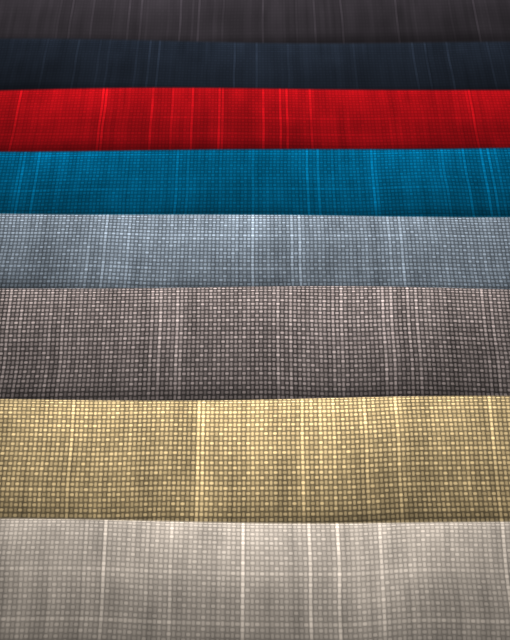
This texture is drawn by a Shadertoy shader. Its source:

```glsl
const int BANDS = 8;

// Folded cloths, nearest first
const vec3 CLOTH[BANDS] = vec3[](
    vec3(0.66, 0.62, 0.575), vec3(0.65, 0.57, 0.42),
    vec3(0.42, 0.385, 0.375), vec3(0.46, 0.50, 0.54),
    vec3(0.01, 0.32, 0.45), vec3(0.63, 0.06, 0.085),
    vec3(0.125, 0.15, 0.19), vec3(0.245, 0.225, 0.245));
const float CREST[BANDS] = float[](0.186, 0.378, 0.549, 0.665, 0.767, 0.859, 0.936, 1.03);
const float COLUMNS[BANDS] = float[](104.0, 110.0, 118.0, 128.0, 138.0, 148.0, 158.0, 166.0);
const float ROWS[BANDS] = float[](26.0, 27.0, 27.0, 22.0, 21.0, 21.0, 20.0, 20.0);
const float FOCUS[BANDS] = float[](0.32, 0.75, 1.0, 0.62, 0.36, 0.18, 0.12, 0.06);

float hash(vec2 p) {
    vec3 q = fract(vec3(p.xyx) * 0.1031);
    q += dot(q, q.yzx + 33.33);
    return fract((q.x + q.y) * q.z);
}

float noise(vec2 p) {
    vec2 cell = floor(p), f = fract(p);
    f = f * f * (3.0 - 2.0 * f);
    float low = mix(hash(cell), hash(cell + vec2(1, 0)), f.x);
    float high = mix(hash(cell + vec2(0, 1)), hash(cell + vec2(1, 1)), f.x);
    return mix(low, high, f.y);
}

// Plain weave: horizontal and vertical beads alternate
float weave(vec2 p, float seed) {
    vec2 cell = floor(p), f = fract(p) - 0.5;
    bool weft = mod(cell.x + cell.y, 2.0) < 0.5;
    f = weft ? f : f.yx;
    float bead = 1.0 - smoothstep(0.25, 1.05, length(f / vec2(0.72, 0.5)));
    float tone = 0.72 + 0.5 * hash(cell + seed);
    return bead * tone * (weft ? 1.0 : 0.8);
}

// Occasional thick pale thread, uneven along its length
float slub(float across, float along, float rarity, float seed) {
    float id = floor(across);
    float strength = smoothstep(rarity, 1.0, hash(vec2(id, seed)));
    float offset = fract(across) - 0.5;
    float profile = 1.0 - smoothstep(0.15, 0.55, abs(offset));
    return strength * profile * (0.55 + 0.7 * noise(vec2(id * 3.7, along)));
}

float crestHeight(float x, float base, float seed) {
    return base + 0.003 * sin(3.2 * x + seed * 2.1) + 0.0015 * sin(7.0 * x + seed);
}

// Depth runs from 0 at the crest to 1 where the next cloth begins
vec3 fabric(float x, float depth, vec3 tint, vec2 threads, float focus, float seed) {
    float fall = mix(depth, sqrt(max(depth, 0.0)), 0.3);
    vec2 p = vec2((x - 0.5) * (1.04 - 0.05 * depth) + 0.5, fall) * threads;
    p.x += 0.35 * (noise(vec2(x * 9.0, depth * 3.0) + seed) - 0.5);
    p.y += 0.8 * (noise(vec2(x * 6.0, seed * 5.0)) - 0.5);

    // Woven relief and irregular yarns
    float shade = 1.0 + 0.85 * focus * (weave(p, seed * 17.0) - 0.42);
    shade += 0.30 * slub(p.x, p.y * 0.3, 0.84, seed + 3.0);
    shade += 0.12 * slub(p.y, p.x * 0.12, 0.7, seed + 41.0) * smoothstep(0.0, 0.3, focus);
    shade += 0.16 * (noise(vec2(p.x * 0.8, depth * 1.5 + seed * 7.0)) - 0.5);
    shade += 0.10 * (noise(vec2(p.x * 0.2, p.y * 0.25) + seed * 9.0) - 0.5);

    // Soft drape, lit crest and shaded fold
    float drape = noise(vec2(x * 6.0 + depth * 0.7, depth + seed * 4.0)) - 0.5;
    float light = mix(1.13, 0.86, smoothstep(0.0, 0.9, depth)) + 0.18 * drape;
    light += 0.15 * exp(-18.0 * max(depth, 0.0));
    light *= 1.0 - 0.28 * smoothstep(0.82, 1.04, depth);
    return tint * shade * light;
}

vec3 stack(vec2 uv, float pixel) {
    vec3 color = vec3(0.1);
    // Paint from far to near
    for (int i = BANDS - 1; i >= 0; i--) {
        float seed = float(i) + 1.0;
        float top = crestHeight(uv.x, CREST[i], seed);
        float bottom = i > 0 ? CREST[max(i - 1, 0)] : -0.02;
        float depth = (top - uv.y) / (CREST[i] - bottom);
        float blur = pixel + 0.0022 * (1.0 - FOCUS[i]);
        float cover = smoothstep(-blur, blur, top - uv.y);
        vec2 threads = vec2(COLUMNS[i], ROWS[i]);
        vec3 cloth = fabric(uv.x, depth, CLOTH[i], threads, FOCUS[i], seed);
        color = mix(color, cloth, cover);
    }
    return color;
}

void mainImage(out vec4 fragColor, in vec2 fragCoord) {
    vec3 color = vec3(0.0);
    // Four samples per pixel
    for (int k = 0; k < 4; k++) {
        vec2 shift = vec2(k % 2, k / 2) * 0.5 - 0.25;
        color += 0.25 * stack((fragCoord + shift) / iResolution.xy, 0.7 / iResolution.y);
    }
    // Darkened corners
    vec2 centered = fragCoord / iResolution.xy - 0.5;
    color *= 1.06 - 0.5 * dot(centered, centered);
    fragColor = vec4(clamp(color, 0.0, 1.0), 1.0);
}
```
